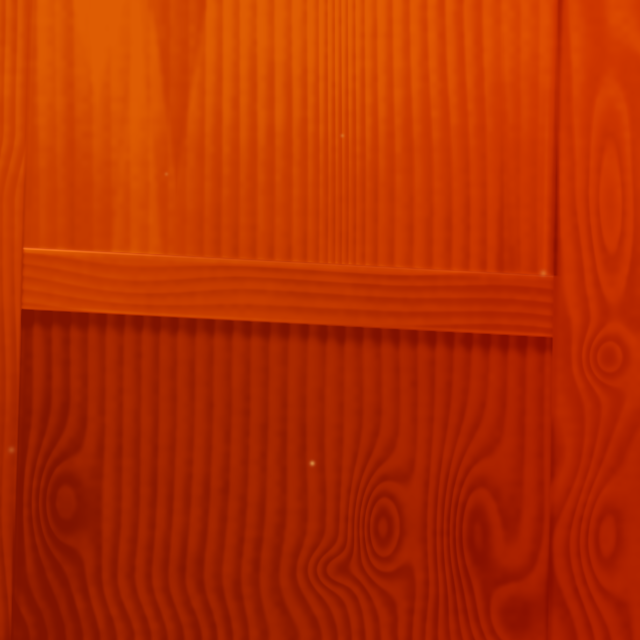
Give the GLSL for this texture, as a Shadertoy shader.

```glsl
// Lacquered pine door: two recessed panels, a tilted cross rail and side stiles.
// Each board bends a grain phase with noise and Gaussian knots; the resulting
// tone combines light, grain, grooves and shadow, then indexes a colour ramp.

#define RAIL_TILT 0.053
#define RAIL_TOP 0.615
#define RAIL_BOTTOM 0.519
#define SOFT 0.0022
#define GRAIN_FREQ 35.0
#define GRAIN_DEPTH 0.20
#define SHADOW_DEPTH 0.22
#define MOTTLE 0.05

float hash(vec2 p) {
    p = fract(p * vec2(0.1031, 0.1137));
    p += dot(p, p.yx + 33.33);
    return fract((p.x + p.y) * p.x * 7.13);
}

float noise(vec2 p) {
    vec2 i = floor(p), f = fract(p);
    f = f * f * (3.0 - 2.0 * f);
    return mix(mix(hash(i), hash(i + vec2(1, 0)), f.x),
               mix(hash(i + vec2(0, 1)), hash(i + vec2(1, 1)), f.x), f.y);
}

float edge(float d) { return smoothstep(-SOFT, SOFT, d); }
float ridge(float d, float w) { return exp(-d * d / (w * w)); }

float knot(vec2 p, vec2 center, vec2 size) {
    vec2 q = (p - center) / size;
    return exp(-dot(q, q));
}

// Latewood: darkens gradually, then ends on a sharper edge
float latewood(float phase) {
    float s = fract(phase);
    return smoothstep(0.05, 0.7, s) * (1.0 - smoothstep(0.72, 1.0, s));
}

// Tapered cathedral figure with a soft outline
float spear(float dx, float halfWidth) {
    return smoothstep(-0.006, 0.008, halfWidth - abs(dx));
}

float upperPanel(vec2 p) {
    float x = p.x + 0.012 * (noise(p * vec2(7.0, 3.0)) - 0.5);
    float phase = GRAIN_FREQ * x + 2.3 * tanh((x - 0.535) * 28.0);
    float weight = mix(0.35, 0.85, smoothstep(0.28, 0.34, x));
    weight *= 1.0 - 0.5 * smoothstep(0.74, 0.8, x);
    float tone = mix(0.70, 0.98, smoothstep(0.57, 1.0, p.y));
    tone -= 0.12 * smoothstep(0.5, 0.87, x);
    tone -= GRAIN_DEPTH * weight * latewood(phase);
    tone -= 0.16 * spear(x - 0.275, 0.16 * (p.y - 0.72));
    tone += 0.09 * spear(x - 0.215, 0.11 * (0.98 - p.y));
    tone += 0.07 * spear(x - 0.155, 0.24 * (p.y - 0.84));
    tone -= 0.10 * ridge(x - 0.115 - 0.04 * (0.8 - p.y), 0.018);
    return tone - 0.10 * spear(x - 0.79, 0.05 * (0.9 - p.y));
}

float lowerPanel(vec2 p) {
    float swirl = smoothstep(0.38, 0.05, p.y);
    float x = p.x + (0.01 + 0.035 * swirl) * (noise(p * vec2(10.0, 3.0 + 7.0 * swirl)) - 0.5);
    float eyeA = knot(p, vec2(0.592, 0.173), vec2(0.038, 0.085));
    float eyeB = knot(p, vec2(0.736, 0.170), vec2(0.045, 0.120));
    float eyeC = knot(p, vec2(0.090, 0.215), vec2(0.040, 0.080));
    float phase = GRAIN_FREQ * x + 4.2 * eyeA + 3.8 * eyeB + 2.8 * eyeC;
    phase += 1.8 * knot(p, vec2(0.52, 0.11), vec2(0.04, 0.03));
    phase += 2.5 * knot(p, vec2(0.79, 0.03), vec2(0.05, 0.07));
    float tone = mix(0.25, 0.37, smoothstep(0.0, 0.5, p.y)) + 0.04 * p.x;
    tone -= 0.09 * ridge(p.x - 0.08, 0.06);
    return tone - 0.78 * GRAIN_DEPTH * latewood(phase) - 0.06 * (eyeA + eyeB + eyeC);
}

float rightStile(vec2 p) {
    float eye = knot(p, vec2(0.945, 0.44), vec2(0.035, 0.04));
    float phase = 20.0 * p.x + 2.2 * noise(p * vec2(10.0, 7.0));
    phase += 2.5 * eye + 2.6 * knot(p, vec2(0.955, 0.68), vec2(0.035, 0.17));
    phase += 2.6 * knot(p, vec2(0.94, 0.17), vec2(0.04, 0.12));
    float tone = mix(0.34, 0.83, smoothstep(0.0, 1.05, p.y));
    return tone - 0.17 * latewood(phase) - 0.07 * eye;
}

float leftStile(vec2 p) {
    float bend = 0.02 * smoothstep(0.68, 0.8, p.y);
    float phase = 55.0 * (p.x - bend) + 0.8 * noise(p * vec2(10.0, 5.0));
    return mix(0.28, 0.88, smoothstep(0.0, 0.95, p.y)) - 0.14 * latewood(phase);
}

float rail(vec2 p, float level) {
    float phase = level * 48.0 + 1.4 * noise(vec2(p.x * 5.0, level * 14.0));
    return mix(0.72, 0.52, smoothstep(0.05, 0.85, p.x)) - 0.14 * latewood(phase);
}

vec3 lacquer(float t) {
    vec3 c = mix(vec3(0.50, 0.075, 0.0), vec3(0.655, 0.152, 0.0), smoothstep(0.0, 0.36, t));
    c = mix(c, vec3(0.78, 0.235, 0.0), smoothstep(0.30, 0.70, t));
    return mix(c, vec3(0.87, 0.36, 0.01), smoothstep(0.64, 1.0, t));
}

void mainImage(out vec4 fragColor, in vec2 fragCoord) {
    vec2 p = fragCoord / iResolution.xy;
    float level = p.y + RAIL_TILT * p.x;
    float leftEdge = 0.018 + 0.03 * p.y, rightEdge = 0.856 + 0.016 * p.y;
    float above = edge(level - RAIL_TOP);

    // Panels, with the shadow cast below the rail
    float tone = mix(lowerPanel(p), upperPanel(p), above);
    float drop = RAIL_BOTTOM - level;
    tone -= SHADOW_DEPTH * (1.0 - above) * (1.0 - smoothstep(0.012, 0.038, drop));

    // Rounded panel borders
    tone += 0.14 * above * ridge(p.x - rightEdge + 0.014, 0.004) * smoothstep(0.95, 0.65, p.y);
    tone -= 0.10 * ridge(p.x - leftEdge - 0.006, 0.007);

    // Rail, side stiles and grooves
    float onRail = edge(level - RAIL_BOTTOM) * (1.0 - above);
    tone = mix(tone, rail(p, level), onRail);
    tone = mix(tone, leftStile(p), edge(leftEdge - p.x));
    tone = mix(tone, rightStile(p), edge(p.x - rightEdge));
    tone -= mix(0.12, 0.34, above) * ridge(p.x - rightEdge - 0.002, 0.006);
    tone -= 0.14 * ridge(p.x - leftEdge, 0.003);

    // Lit rail edges
    float span = edge(p.x - leftEdge) * edge(rightEdge - p.x);
    tone += span * (0.20 * ridge(level - RAIL_TOP + 0.003, 0.006)
                  + 0.10 * ridge(level - RAIL_BOTTOM - 0.003, 0.003));
    tone += MOTTLE * (noise(p * 90.0) + noise(p * 17.0) - 1.0);

    // Redder lacquer to the right, then gloss and small pale flecks
    vec3 color = lacquer(clamp(tone, 0.0, 1.0));
    color += vec3(0.025, -0.025, 0.0) * smoothstep(0.4, 0.95, p.x);
    float gloss = span * ridge(level - RAIL_TOP + 0.001, 0.0018) * mix(0.22, 0.06, smoothstep(0.05, 0.4, p.x));
    float flecks = knot(p, vec2(0.488, 0.276), vec2(0.004)) + 0.5 * knot(p, vec2(0.535, 0.788), vec2(0.003))
                 + 0.4 * knot(p, vec2(0.26, 0.728), vec2(0.003)) + 0.4 * knot(p, vec2(0.018, 0.297), vec2(0.005))
                 + 0.5 * knot(p, vec2(0.849, 0.573), vec2(0.005));
    color += gloss * vec3(0.7, 0.8, 0.5);
    color = mix(color, vec3(0.88, 0.62, 0.32), 0.8 * flecks);
    fragColor = vec4(clamp(color, 0.0, 1.0), 1.0);
}
```
